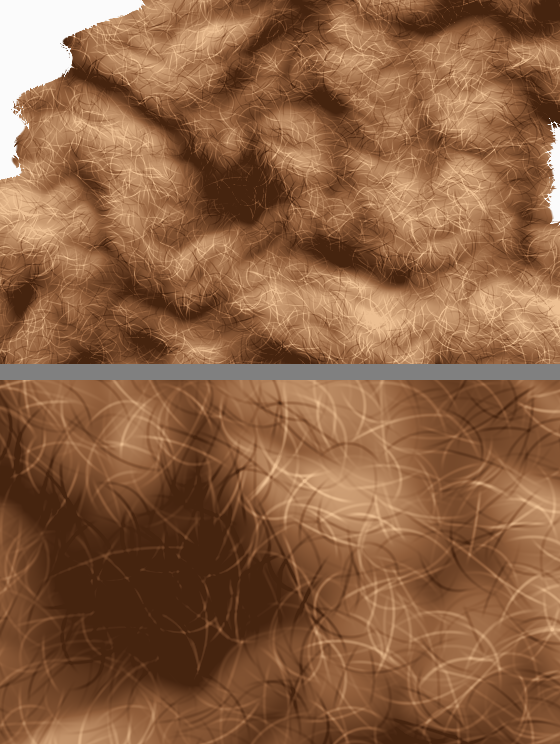
Top: the whole. Bottom: its middle third, enlarged.
Give the GLSL for this texture, as a WebGL 2 fragment shader.

```glsl
#version 300 es
precision highp float;

#define CLUMP_SCALE 4.2
#define WISP_SCALE 10.5
#define HAIR_SCALE 15.0
#define HAIR_LAYERS 8
#define HAIR_WIDTH 0.0026
#define HAIR_SPREAD 2.4
#define HAIR_CONTRAST 0.42
#define BASE_TONE 0.64
#define SHADOW vec3(0.27, 0.14, 0.06)
#define MIDTONE vec3(0.57, 0.37, 0.23)
#define LIGHT vec3(0.86, 0.68, 0.51)
#define BACKDROP vec3(0.985)

uniform vec2 u_resolution;
out vec4 fragColor;

vec4 hash4(vec2 cell) {
    vec4 h = fract(cell.xyxy * vec4(0.1031, 0.1030, 0.0973, 0.1099));
    h += dot(h, h.wzxy + 33.33);
    return fract((h.xxyz + h.yzzw) * h.zywx);
}

mat2 rotation(float angle) {
    float c = cos(angle), s = sin(angle);
    return mat2(c, -s, s, c);
}

// Prevailing fibre angle
float flowAngle(vec2 p) {
    return -0.4 + 0.9 * sin(3.1 * p.x + 5.3 * p.y + 0.6)
                + 0.7 * sin(8.7 * p.x - 6.1 * p.y + 2.0);
}

vec2 warp(vec2 p) {
    return p + 0.035 * sin(p.yx * vec2(8.3, 10.1) + vec2(0.7, 2.9))
             + 0.012 * sin(p.yx * vec2(29.0, 24.0) + p * 11.0);
}

// Height of softly merged, randomly turned oval domes
float tufts(vec2 p, float seed) {
    vec2 base = floor(p);
    float sum = 0.0;
    for (int y = -1; y <= 1; y++)
    for (int x = -1; x <= 1; x++) {
        vec2 cell = base + vec2(x, y);
        vec4 r = hash4(cell + seed);
        vec2 q = rotation((r.z - 0.5) * 2.4 - 0.35) * (p - cell - 0.2 - 0.6 * r.xy);
        q *= vec2(0.78, 1.35);
        sum += exp(10.0 * (0.6 * r.w - dot(q, q)));
    }
    return log(sum) / 10.0;
}

// x: height, y: slope towards the light from above left
vec2 relief(vec2 p, float seed) {
    float h = tufts(p, seed);
    return vec2(h, h - tufts(p + vec2(-0.09, 0.22), seed));
}

// Curved hairs scattered in one grid layer, lighter or darker than the base
float hairs(vec2 p, float scale, float seed) {
    vec2 g = p * scale;
    vec2 base = floor(g);
    float width = max(HAIR_WIDTH, 1.1 / u_resolution.y) * scale;
    float sum = 0.0;
    for (int y = -1; y <= 1; y++)
    for (int x = -1; x <= 1; x++) {
        vec2 cell = base + vec2(x, y);
        vec4 r = hash4(cell + seed);
        vec2 root = cell + r.xy;
        float angle = flowAngle(root / scale) + (r.z - 0.5) * HAIR_SPREAD;
        vec2 q = rotation(angle) * (g - root);
        float bend = (fract(r.z * 17.0) - 0.5) * 1.3;
        q.y -= bend * q.x * q.x;
        float slant = sqrt(1.0 + 4.0 * bend * bend * q.x * q.x);
        float line = 1.0 - smoothstep(0.0, width, abs(q.y) / slant);
        sum += line * (1.0 - smoothstep(0.45, 0.95, abs(q.x))) * (r.w - 0.42);
    }
    return sum;
}

float hollow(vec2 p, vec2 centre, vec2 size) {
    vec2 q = (p - centre) / size;
    return exp(-dot(q, q));
}

// Positive outside the heap
float outside(vec2 p) {
    float left = -0.12 + 0.17 * smoothstep(0.47, 0.53, p.y)
               + 0.14 * smoothstep(0.71, 0.83, p.y)
               + 0.20 * smoothstep(0.89, 1.0, p.y)
               + 0.013 * sin(p.y * 41.0) + 0.006 * sin(p.y * 97.0 + 1.0);
    float right = min(p.x - 1.516 - 0.005 * sin(p.y * 53.0), 0.13 - abs(p.y - 0.52));
    return max(left - p.x, right);
}

void main() {
    vec2 p = gl_FragCoord.xy / u_resolution.y;

    // Fibres
    float fibre = 0.0;
    for (int i = 0; i < HAIR_LAYERS; i++) {
        float k = float(i);
        vec2 turned = p + 0.006 * sin(p.yx * 23.0 + k * 1.7);
        fibre += hairs(turned, HAIR_SCALE + 2.3 * k, 37.0 * k + 5.0);
    }

    // Clumps and wisps with frayed rims
    vec2 frayed = warp(p) + 0.012 * fibre;
    vec2 clump = relief(frayed * CLUMP_SCALE, 11.0);
    vec2 wisp = relief(frayed * WISP_SCALE, 71.0);
    float tone = BASE_TONE + 0.55 * (clump.x - 0.2) + 0.75 * clump.y
               + 0.32 * (wisp.x - 0.2) + 0.38 * wisp.y;
    tone -= 0.22 * (1.0 - smoothstep(-0.12, 0.14, clump.x));

    // Broad shade
    tone -= 0.30 * hollow(p, vec2(0.22, 0.13), vec2(0.22, 0.09));
    tone -= 0.32 * hollow(p, vec2(0.72, 0.49), vec2(0.20, 0.04));
    tone -= 0.24 * hollow(p, vec2(1.45, 0.72), vec2(0.17, 0.32));
    tone -= 0.14 * hollow(p, vec2(1.02, 0.83), vec2(0.14, 0.20));
    tone += 0.07 * hollow(p, vec2(0.45, 0.75), vec2(0.40, 0.22));
    tone += HAIR_CONTRAST * fibre;

    // Colour ramp and silhouette
    tone = clamp(tone, 0.0, 1.12);
    vec3 colour = tone < 0.5 ? mix(SHADOW, MIDTONE, tone * 2.0)
                             : mix(MIDTONE, LIGHT, tone * 2.0 - 1.0);
    float aa = 1.5 / u_resolution.y;
    float gap = outside(p) + 0.022 * fibre;
    fragColor = vec4(mix(colour, BACKDROP, smoothstep(-aa, aa, gap)), 1.0);
}
```
